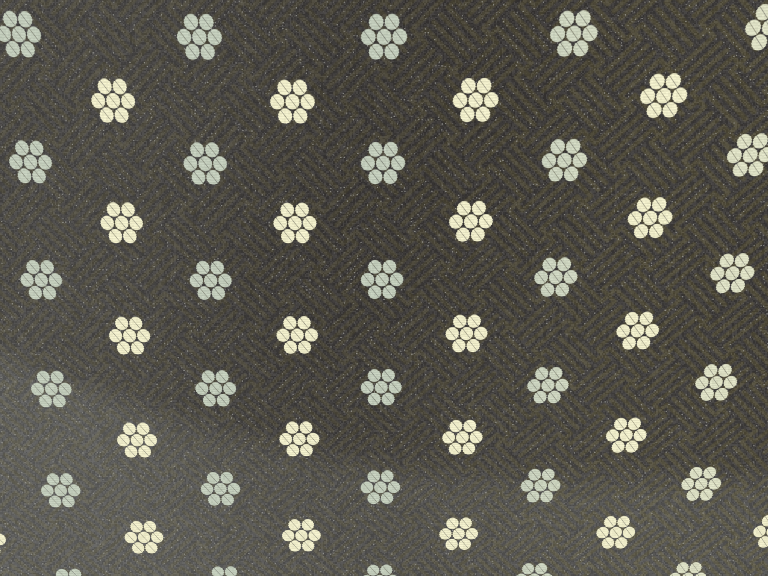
Give the GLSL for this pattern, as a WebGL 2 fragment shader.

```glsl
#version 300 es
precision highp float;

uniform vec2 u_resolution;
out vec4 outColor;

const vec3 CLOTH_DARK = vec3(0.235, 0.225, 0.22);
const vec3 CLOTH_GREY = vec3(0.37, 0.37, 0.365);
const vec3 OLIVE_DARK = vec3(0.31, 0.29, 0.22);
const vec3 OLIVE_LIT = vec3(0.45, 0.44, 0.37);
const vec3 CREAM = vec3(0.96, 0.95, 0.81);
const vec3 SILVER = vec3(0.78, 0.82, 0.75);
const vec3 SPARK = vec3(0.62, 0.62, 0.60);
const float ROW_PITCH = 0.345; // row spacing relative to column spacing

float hash(vec2 p) {
  vec3 q = fract(vec3(p.xyx) * 0.1031);
  q += dot(q, q.yzx + 33.33);
  return fract((q.x + q.y) * q.z);
}

float fill(float dist, float blur) {
  return 1.0 - smoothstep(-blur, blur, dist);
}

float segment(vec2 p, vec2 a, vec2 b) {
  vec2 ab = b - a;
  return length(p - a - ab * clamp(dot(p - a, ab) / dot(ab, ab), 0.0, 1.0));
}

// Tilted, gently bowed cloth: x counts columns, y counts rows downwards
vec2 clothCoords(vec2 p) {
  float depth = 0.9358 - p.y;
  float bow = 1.0 - depth / 0.8;
  float x = (p.x - 0.6667 + 0.008 * depth) / (0.3247 * (1.0 - 0.1843 * depth));
  depth += 0.0028 * x + 0.0026 * x * x * bow;
  float row = depth / (0.1142 * (1.0 - 0.1843 * depth));
  return vec2(x - 0.013 * x * x * bow, row);
}

// Interlocking key fret: four hooked arms per cell, mirrored in alternate cells
float fret(vec2 p, float halfCell) {
  vec2 cell = floor(p / (2.0 * halfCell));
  vec2 q = p - (cell + 0.5) * 2.0 * halfCell;
  if (mod(cell.x + cell.y, 2.0) > 0.5) q.x = -q.x;
  float dist = 100.0;
  for (int i = 0; i < 4; i++) {
    dist = min(dist, segment(q, vec2(0.0), vec2(0.0, 2.0)));
    dist = min(dist, segment(q, vec2(0.0, 2.0), vec2(halfCell, 2.0)));
    dist = min(dist, segment(q, vec2(0.0, 4.0), vec2(halfCell, 4.0)));
    q = vec2(q.y, -q.x);
  }
  return dist;
}

// One round petal divided by a slanted slit
float petal(vec2 p, float blur) {
  float disc = (length(p / vec2(0.039, 0.042)) - 1.0) * 0.04;
  disc += 0.0012 * sin(p.y * 420.0);
  float slit = abs(dot(p, vec2(0.8, 0.6))) - 0.0015;
  return fill(disc, blur) * (1.0 - 0.55 * fill(slit, blur));
}

float flower(vec2 p, float blur) {
  float cover = petal(p, blur);
  for (int i = 0; i < 6; i++) {
    float angle = float(i) * 1.0472;
    cover = max(cover, petal(p - vec2(0.084, 0.09) * vec2(cos(angle), sin(angle)), blur));
  }
  return cover;
}

// Sparse cellular glints, each jittered inside its cell
float glints(vec2 p, float density) {
  vec2 cell = floor(p);
  vec2 center = 0.3 + 0.4 * vec2(hash(cell + 7.0), hash(cell + 19.0));
  float lit = step(1.0 - density, hash(cell)) * hash(cell + 41.0);
  return lit * fill(length(fract(p) - center) - 0.2, 0.14);
}

// Sheen from the left and along the curved lower fold
float sheen(vec2 p) {
  float foldY = 0.175 + 0.22 * pow(max(1.0 - p.x, 0.0), 2.0);
  float fold = 1.0 - smoothstep(foldY - 0.05, foldY + 0.03, p.y);
  float left = 1.0 - smoothstep(0.0, 0.65, p.x);
  float low = 1.0 - smoothstep(0.0, 0.6, p.y);
  float ripple = 0.06 * sin(p.x * 7.0 + sin(p.y * 5.0));
  return clamp(0.08 + 0.4 * fold + 0.35 * left + 0.25 * low + ripple, 0.0, 1.0);
}

void main() {
  vec2 p = gl_FragCoord.xy / u_resolution.y;
  vec2 cloth = clothCoords(p);
  float blur = 2.4 / u_resolution.y;

  // Woven ground
  float light = sheen(p);
  vec2 w = vec2(cloth.x, cloth.y * ROW_PITCH);
  vec2 diagonal = vec2(w.x + w.y, w.x - w.y) * 26.7;
  float line = fill(fret(diagonal, 5.0) - 0.5, 0.3);
  float contrast = 0.65 + 0.3 * smoothstep(0.5, 1.2, p.x);
  vec3 color = mix(CLOTH_DARK, CLOTH_GREY, light);
  color = mix(color, mix(OLIVE_DARK, OLIVE_LIT, light * 0.7), line * contrast);

  // Thread grain and glints
  color += 0.09 * (hash(floor(p * 380.0)) - 0.5);
  color = mix(color, SPARK, glints(p * 170.0, 0.22) * 0.8);

  // Staggered flowers, silver and cream in alternate rows
  float row = floor(cloth.y + 0.5);
  float odd = mod(row, 2.0);
  float x = cloth.x - 0.5 * odd;
  vec2 local = vec2(x - floor(x + 0.5), (row - cloth.y) * ROW_PITCH);
  vec3 thread = mix(SILVER, CREAM, max(odd, 0.6 * smoothstep(0.75, 1.3, p.x)));
  thread *= 0.97 + 0.03 * sin(local.y * 420.0);
  thread += 0.05 * (hash(floor(p * 300.0)) - 0.5);
  color = mix(color, thread, flower(local, blur));

  outColor = vec4(color, 1.0);
}
```
